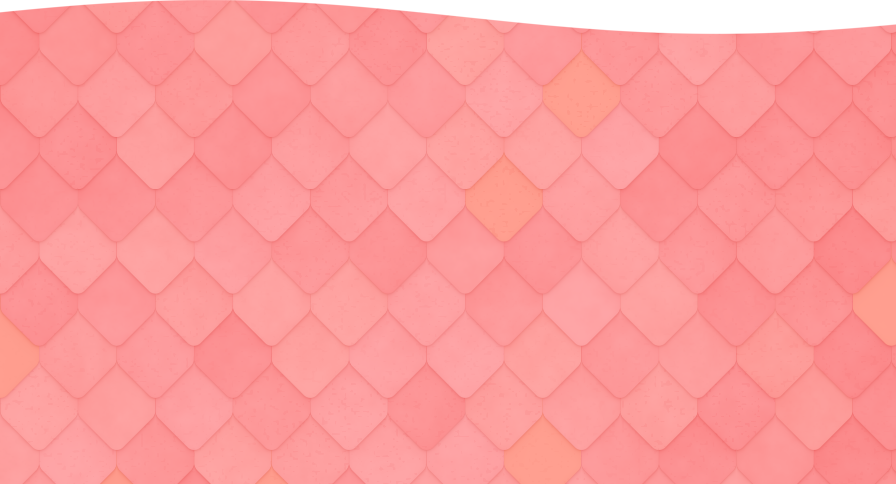
A Shadertoy shader for this pattern:

```glsl
// Overlapping coral shingles with rounded tips under a white wavy top edge.
// Each pixel blends two staggered rows by a tile distance function; hashes
// vary tone and hue per tile, and value noise adds mottling and wear.

const float TILES_ACROSS = 11.566;
const float ROW_STEP = 0.673;               // in tile widths
const vec2  ROW_ORIGIN = vec2(0.006, 1.784);
const float TIP_RADIUS = 0.12;
const float SHOULDER_RADIUS = 0.04;

const vec3 LIGHT_PINK = vec3(0.996, 0.640, 0.648);
const vec3 DEEP_CORAL = vec3(0.985, 0.515, 0.520);
const vec3 PEACH      = vec3(1.000, 0.625, 0.555);

float hash(vec2 p) {
    vec3 q = fract(vec3(p.xyx) * 0.1031);
    q += dot(q, q.yzx + 33.33);
    return fract((q.x + q.y) * q.z);
}

float valueNoise(vec2 p) {
    vec2 i = floor(p), f = fract(p);
    f = f * f * (3.0 - 2.0 * f);
    return mix(mix(hash(i), hash(i + vec2(1, 0)), f.x),
               mix(hash(i + vec2(0, 1)), hash(i + vec2(1, 1)), f.x), f.y);
}

float fbm(vec2 p) {
    float sum = 0.0, amp = 0.5;
    for (int i = 0; i < 4; i++) {
        sum += amp * valueNoise(p);
        p = p * 2.03 + 17.3;
        amp *= 0.5;
    }
    return sum;
}

// Intersection of two distances with a rounded corner
float roundMax(float a, float b, float r) {
    return min(max(a, b), -r) + length(max(vec2(a, b) + r, 0.0));
}

// Position relative to the tip of the nearest tile in a row
vec2 tileLocal(vec2 p, float row, out vec2 id) {
    float x = p.x - ROW_ORIGIN.x - 0.5 * mod(row + 1.0, 2.0);
    id = vec2(floor(x + 0.5), row);
    return vec2(x - id.x, p.y - ROW_ORIGIN.y - row * ROW_STEP);
}

// Straight sides above a rounded right-angled tip
float tileDistance(vec2 q) {
    float h = q.y + TIP_RADIUS * 0.414;
    float tip = roundMax((q.x - h) * 0.7071, (-q.x - h) * 0.7071, TIP_RADIUS);
    return roundMax(tip, abs(q.x) - 0.5, SHOULDER_RADIUS);
}

float rowDistance(vec2 p, float row) {
    vec2 id;
    return tileDistance(tileLocal(p, row, id));
}

vec3 tileColour(vec2 p, float row) {
    vec2 id;
    vec2 q = tileLocal(p, row, id);
    vec2 seed = id + 40.0;
    float pick = hash(seed);

    // Deeper tones gather toward the right and the upper left
    vec2 place = id / vec2(TILES_ACROSS, 7.0);
    float gather = 0.30 * smoothstep(0.66, 0.95, place.x)
                 + 0.28 * smoothstep(0.6, 0.0, length(place - vec2(0.0, 0.8)));
    float tone = 0.55 * pick * pick + gather;

    // Uneven pigment inside each tile
    float angle = 6.2832 * hash(seed + 7.7);
    tone += 0.18 * dot(q - vec2(0.0, 0.55), vec2(cos(angle), sin(angle)));
    tone += 0.32 * (fbm(p * 5.0 + seed * 3.1) - 0.47);

    vec3 colour = mix(LIGHT_PINK, DEEP_CORAL, clamp(tone, -0.05, 1.1));
    colour.b -= 0.025 * hash(seed + 3.3) * (1.0 - pick);
    float peachy = step(0.95, hash(seed + 19.1));
    colour = mix(colour, PEACH, 0.85 * peachy);

    // Faint pits and scuffs on some tiles
    float wear = smoothstep(0.76, 0.88, valueNoise(p * vec2(24.0, 31.0) + seed));
    return colour - vec3(0.006, 0.028, 0.026) * wear * hash(seed + 11.0);
}

// Thin contact line and soft shadow cast by the row above
vec3 castShadow(vec3 colour, float d) {
    d = max(d, 0.0);
    return colour - vec3(0.045, 0.095, 0.10) * exp(-d / 0.018)
                  - vec3(0.004, 0.026, 0.026) * exp(-d / 0.09);
}

void mainImage(out vec4 fragColor, in vec2 fragCoord) {
    vec2 uv = fragCoord / iResolution.x;
    vec2 p = uv * TILES_ACROSS;
    float aa = 0.8 * TILES_ACROSS / iResolution.x;

    // Upper row overlaps the row beneath it
    float row = floor((p.y - ROW_ORIGIN.y) / ROW_STEP);
    float d = rowDistance(p, row);
    vec3 upper = castShadow(tileColour(p, row), rowDistance(p, row + 1.0));
    vec3 lower = castShadow(tileColour(p, row - 1.0), d);
    upper -= vec3(0.005, 0.018, 0.018) * exp(min(d, 0.0) / 0.03);
    vec3 colour = mix(lower, upper, smoothstep(aa, -aa, d));

    // White wave along the top
    float top = iResolution.y / iResolution.x;
    float wave = top - 0.0189 * (1.0 - cos(3.1416 * (uv.x - 0.234) / 0.566));
    float edge = 0.8 / iResolution.x;
    colour = mix(colour, vec3(1.0), smoothstep(-edge, edge, uv.y - wave));
    fragColor = vec4(colour, 1.0);
}
```
